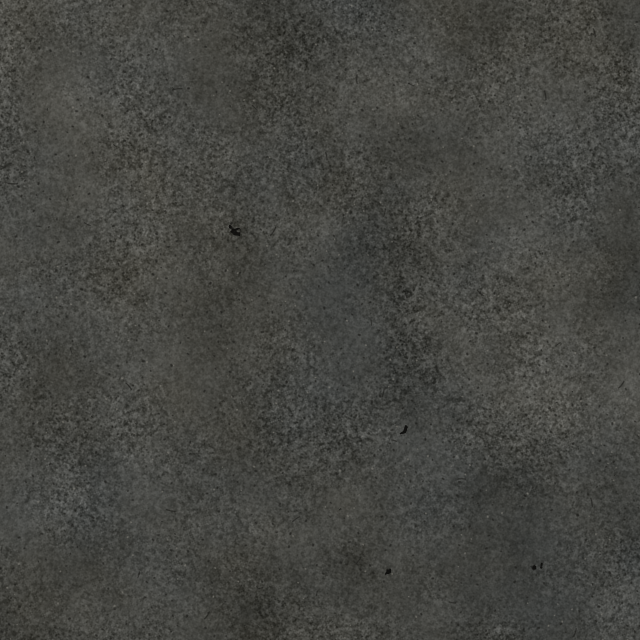
This texture is drawn by a WebGL 1 fragment shader. Its source:

```glsl
precision highp float;

// Dark weathered concrete: soft cloudy stains under a fine sandy grain,
// scattered with pits, pale specks, faint curved scratches and ragged chips.
// Clouds and grain are value noise; all marks are capsules in jittered cells.

uniform vec2 u_resolution;

const vec3 STONE = vec3(0.267, 0.268, 0.252);
const vec3 COOL_TINT = vec3(-0.008, 0.000, 0.012);
const vec3 PIT_COLOR = vec3(0.115, 0.113, 0.102);
const vec3 CHIP_COLOR = vec3(0.045, 0.043, 0.038);
const vec3 SPECK_COLOR = vec3(0.47, 0.46, 0.43);
const vec3 SCRATCH_COLOR = vec3(0.35, 0.35, 0.33);

float hash(vec2 p, float seed) {
  vec3 q = fract(vec3(p.xyx + seed * 7.31) * vec3(0.1031, 0.1030, 0.0973));
  q += dot(q, q.yzx + 33.33);
  return fract((q.x + q.y) * q.z);
}

mat2 rotation(float angle) {
  float c = cos(angle), s = sin(angle);
  return mat2(c, s, -s, c);
}

// Value noise centred on zero, from -0.5 to 0.5.
float noise(vec2 p, float seed) {
  vec2 cell = floor(p), f = fract(p);
  f = f * f * (3.0 - 2.0 * f);
  float low = mix(hash(cell, seed), hash(cell + vec2(1.0, 0.0), seed), f.x);
  float high = mix(hash(cell + vec2(0.0, 1.0), seed), hash(cell + 1.0, seed), f.x);
  return mix(low, high, f.y) - 0.5;
}

float fbm(vec2 p, float seed) {
  float sum = 0.0, weight = 0.5;
  for (int i = 0; i < 5; i++) {
    sum += weight * noise(p, seed + float(i));
    p = rotation(0.65) * p * 2.03 + 11.7;
    weight *= 0.56;
  }
  return sum;
}

// Three layers of sand, each turned to hide the noise lattice.
float sandGrain(vec2 uv) {
  float coarse = noise(rotation(0.4) * uv * 150.0, 21.0);
  float medium = noise(rotation(1.1) * uv * 270.0, 22.0);
  float fine = noise(rotation(2.0) * uv * 430.0, 23.0);
  return 0.055 * coarse + 0.10 * medium + 0.09 * fine;
}

// Coverage of one randomly turned capsule per cell; bend curves it.
float marks(vec2 uv, float cells, float halfLength, float radius,
            float bend, float chance, float seed, float softness) {
  vec2 cell = floor(uv * cells);
  vec2 jitter = vec2(hash(cell, seed), hash(cell, seed + 1.0));
  vec2 centre = (cell + mix(vec2(0.3), vec2(0.7), jitter)) / cells;
  vec2 q = rotation(6.2832 * hash(cell, seed + 2.0)) * (uv - centre);
  q.y += bend * q.x * q.x;
  float size = mix(0.55, 1.2, hash(cell, seed + 3.0));
  float d = length(vec2(max(abs(q.x) - halfLength * size, 0.0), q.y)) - radius * size;
  float present = step(hash(cell, seed + 4.0), chance);
  return present * (1.0 - smoothstep(-softness, softness, d));
}

void main() {
  float shortSide = min(u_resolution.x, u_resolution.y);
  vec2 uv = gl_FragCoord.xy / shortSide;
  float softness = 1.0 / shortSide;

  // Stains: broad clouds and smaller mottling.
  float clouds = fbm(uv * 5.0, 1.0);
  float mottling = fbm(rotation(0.8) * uv * 17.0, 8.0);
  vec3 color = STONE + 0.125 * clouds + 0.065 * mottling;
  color += COOL_TINT * 2.0 * fbm(uv * 6.0 + 3.7, 14.0);

  // Grain is rougher in some patches than in others.
  float roughness = clamp(1.0 + 1.6 * fbm(uv * 9.0 + 5.1, 30.0), 0.6, 1.4);
  color += sandGrain(uv) * roughness;

  // Faint curved scratches and fine pale specks.
  float scratches = marks(rotation(0.3) * uv, 17.0, 0.013, 0.0004, 9.0, 0.4, 40.0, softness);
  color = mix(color, SCRATCH_COLOR, 0.45 * scratches);
  float specks = marks(rotation(0.5) * uv, 48.0, 0.0003, 0.0010, 0.0, 0.13, 50.0, softness);
  color = mix(color, SPECK_COLOR, 0.8 * specks);

  // Pits gather in the rough patches, with a few short dark cracks.
  float pits = marks(rotation(0.9) * uv, 62.0, 0.0006, 0.0013, 0.0, 0.32 * roughness, 60.0, softness);
  color = mix(color, PIT_COLOR, 0.75 * pits);
  float cracks = marks(rotation(1.3) * uv, 11.0, 0.006, 0.0008, 12.0, 0.22, 70.0, softness);
  color = mix(color, PIT_COLOR, 0.8 * cracks);

  // Rare chips, broken up by a small warp.
  vec2 warp = vec2(noise(uv * 150.0, 80.0), noise(uv * 150.0, 81.0));
  float chips = marks(uv + 0.014 * warp, 4.0, 0.003, 0.0035, 0.0, 0.28, 90.0, softness);
  color = mix(color, CHIP_COLOR, 0.9 * chips);

  gl_FragColor = vec4(clamp(color, 0.0, 1.0), 1.0);
}
```
